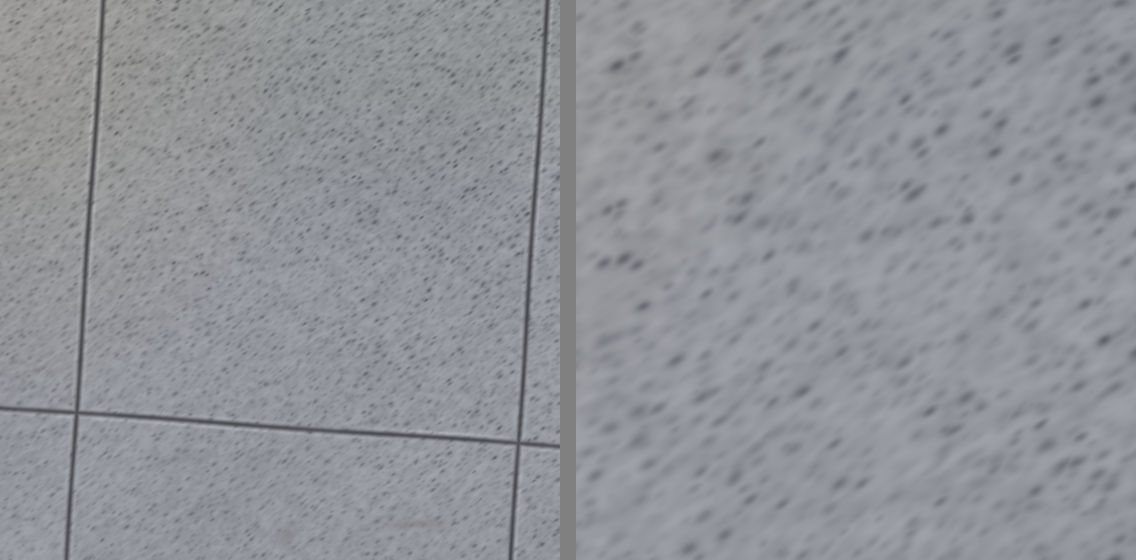
Left, the full canvas; right, a detail of the centre.
Give the GLSL for this texture, as a WebGL 1 fragment shader.

```glsl
precision highp float;

// Large grey speckled floor tiles, slightly tilted, split by thin dark joints.
// Specks are cellular noise in a slanted, stretched grid; a soft tint gradient,
// streaky grain, pale tile lips and a few faint smudges give the wear.

uniform vec2 u_resolution;

#define PITCH vec2(0.793, 0.830)
#define JOINT_ORIGIN vec2(0.119, 0.272)
#define TILT vec2(-0.0665, 0.069)
#define JOINT_WIDTH 0.0043
#define JOINT_DEPTH 0.95
#define LIP_LIGHT 0.085
#define SPECK_ANGLE 0.62
#define SPECK_CELL vec2(0.0195, 0.0098)
#define SPECK_DEPTH 0.165
#define GRAIN 0.085

const vec3 COOL_GREY = vec3(0.582, 0.593, 0.620);
const vec3 WARM_GREY = vec3(0.606, 0.603, 0.595);
const vec3 GREEN_GREY = vec3(0.580, 0.594, 0.600);
const vec3 JOINT_COLOR = vec3(0.265, 0.265, 0.280);
const vec3 SMUDGE_COLOR = vec3(0.46, 0.43, 0.42);

float hash(vec2 p) {
  return fract(sin(dot(p, vec2(127.1, 311.7))) * 43758.5);
}

vec2 hash2(vec2 p) {
  return vec2(hash(p), hash(p + 41.3));
}

float valueNoise(vec2 p) {
  vec2 i = floor(p);
  vec2 f = fract(p);
  f = f * f * (3.0 - 2.0 * f);
  float low = mix(hash(i), hash(i + vec2(1.0, 0.0)), f.x);
  float high = mix(hash(i + vec2(0.0, 1.0)), hash(i + 1.0), f.x);
  return mix(low, high, f.y);
}

// One soft speck per cell, most faint and a few strong.
float specks(vec2 p) {
  vec2 cell = floor(p);
  float dark = 0.0;
  for (int y = -1; y <= 1; y++) {
    for (int x = -1; x <= 1; x++) {
      vec2 id = cell + vec2(float(x), float(y));
      float strength = hash(id + 7.7);
      float radius = mix(0.22, 0.36, hash(id + 19.1));
      vec2 offset = (p - id - hash2(id)) / radius;
      float weight = 0.15 + 0.85 * strength * strength * strength;
      dark = max(dark, weight * exp(-dot(offset, offset)));
    }
  }
  return dark;
}

// Bell-shaped line profile, soft at any size.
vec2 bell(vec2 d, float width) {
  return exp(-d * d / (width * width));
}

float smudge(vec2 p, vec2 center, vec2 size) {
  vec2 d = (p - center) / size;
  return exp(-dot(d, d));
}

void main() {
  vec2 p = gl_FragCoord.xy / u_resolution;

  // Tile frame: signed distance to the nearest joint on each axis
  vec2 sheared = p + TILT * p.yx - JOINT_ORIGIN;
  sheared += 0.0010 * sin(p.yx * vec2(13.0, 11.0) + vec2(0.5, 2.0));
  vec2 tile = floor(sheared / PITCH);
  vec2 joint = sheared - PITCH * floor(sheared / PITCH + 0.5);

  // Broad tint, per-tile shade and cloudy variation
  float warm = smoothstep(0.75, 0.0, length((p - vec2(0.05, 0.95)) * vec2(1.2, 0.9)));
  vec3 color = mix(COOL_GREY, GREEN_GREY, smoothstep(0.45, 1.0, p.y));
  color = mix(color, WARM_GREY, warm);
  color += 0.010 * (hash(tile + 3.0) - 0.5);
  color += 0.026 * (valueNoise(p * 6.0 + 4.0) - 0.5);

  // Slanted grain and two sizes of speck, gently bent out of straight rows
  float c = cos(SPECK_ANGLE);
  float s = sin(SPECK_ANGLE);
  vec2 bent = p + 0.004 * sin(p.yx * vec2(23.0, 19.0));
  vec2 slanted = vec2(c * bent.x + s * bent.y, c * bent.y - s * bent.x) / SPECK_CELL;
  float grain = 0.55 * valueNoise(slanted * vec2(1.0, 1.4))
              + 0.45 * valueNoise(slanted * vec2(1.8, 2.3) + 9.0);
  color += GRAIN * (grain - 0.44);
  float depth = SPECK_DEPTH * mix(0.75, 1.2, smoothstep(0.2, 1.6, p.x + p.y));
  float dark = specks(slanted) + 0.45 * specks(slanted * 1.3 + 31.0);
  color -= depth * dark * vec3(1.0, 1.0, 0.97);

  // Faint dirt
  float dirt = smudge(p, vec2(0.745, 0.064), vec2(0.055, 0.008));
  dirt += smudge(p, vec2(0.512, 0.043), vec2(0.013, 0.012));
  dirt += smudge(p, vec2(0.116, 0.286), vec2(0.009, 0.007));
  color = mix(color, SMUDGE_COLOR, 0.45 * dirt * (0.5 + 0.5 * grain));

  // Pale, uneven lips beside the joints, then the dark joints themselves
  vec2 lip = bell(abs(joint) - 0.0085, 0.0032);
  vec2 side = step(0.0, joint) * 17.0;
  lip *= vec2(valueNoise(vec2(p.y * 5.0, side.x + tile.x * 5.0)),
              valueNoise(vec2(p.x * 5.0, side.y + 60.0)));
  color += LIP_LIGHT * max(lip.x, lip.y);
  vec2 groove = bell(joint, JOINT_WIDTH) * vec2(1.0, 0.94);
  float wear = 0.85 + 0.15 * valueNoise(p * 22.0);
  color = mix(color, JOINT_COLOR, JOINT_DEPTH * wear * max(groove.x, groove.y));

  gl_FragColor = vec4(color, 1.0);
}
```
